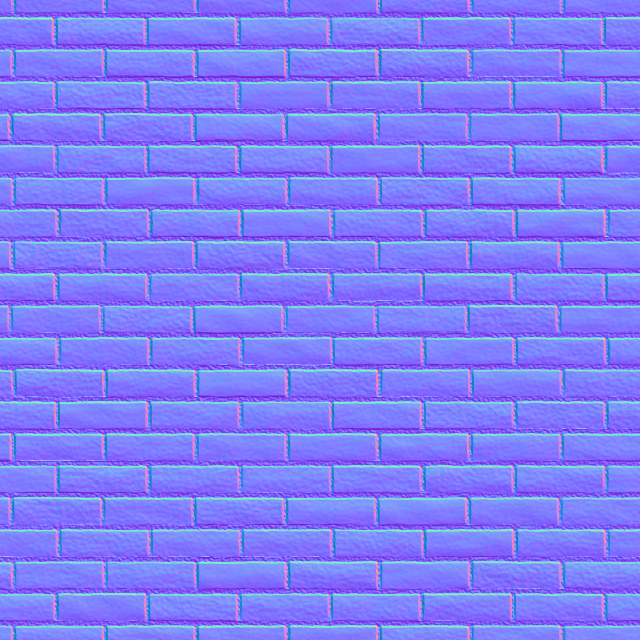
This texture map is drawn by a three.js fragment shader. Its source:

```glsl
// Tangent-space normal map of a running-bond brick wall, 7 bricks by 20 courses.
// A height field (crowned bricks, sloping gritty mortar, gradient noise) is
// differentiated numerically and its normal is packed into RGB. It tiles.
varying vec2 vUv;

vec2 hash2(vec2 p) {
  vec2 k = vec2(dot(p, vec2(127.1, 311.7)), dot(p, vec2(269.5, 183.3)));
  return fract(sin(k) * 43758.55);
}

float corner(vec2 cell, vec2 f, vec2 o, vec2 period) {
  float a = 6.2832 * hash2(mod(cell + o, period)).x;
  return dot(vec2(cos(a), sin(a)), f - o);
}

// Gradient noise over the unit canvas, with a whole number of cells per side
float gradientNoise(vec2 uv, vec2 period) {
  vec2 p = uv * period;
  vec2 cell = floor(p);
  vec2 f = p - cell;
  vec2 w = f * f * f * (f * (f * 6.0 - 15.0) + 10.0);
  float low = mix(corner(cell, f, vec2(0.0), period),
                  corner(cell, f, vec2(1.0, 0.0), period), w.x);
  float high = mix(corner(cell, f, vec2(0.0, 1.0), period),
                   corner(cell, f, vec2(1.0), period), w.x);
  return mix(low, high, w.y);
}

float roundedBox(vec2 p, vec2 halfSize, float radius) {
  vec2 d = abs(p) - halfSize + radius;
  return length(max(d, 0.0)) + min(max(d.x, d.y), 0.0) - radius;
}

float wallHeight(vec2 uv) {
  float grit = gradientNoise(uv, vec2(210.0));
  float grain = gradientNoise(uv, vec2(120.0, 150.0));
  float blotch = gradientNoise(uv, vec2(20.0, 44.0));
  float wobble = gradientNoise(uv, vec2(34.0, 30.0));

  // Courses, each shifted by about half a brick
  float y = uv.y * 20.0 + 0.406 + wobble * 0.025;
  float course = floor(y);
  float shift = 0.13 + 0.49 * mod(course, 2.0)
              + 0.04 * (hash2(vec2(mod(course, 20.0), 51.0)).x - 0.5);
  float x = uv.x * 7.0 - shift;
  vec2 id = mod(vec2(floor(x), course), vec2(7.0, 20.0));
  vec2 r = hash2(id + 3.7);
  vec2 s = hash2(id + 91.3);

  // Position from the brick centre, in canvas units
  vec2 q = vec2((fract(x) - 0.5) / 7.0, (fract(y) - 0.415) / 20.0);
  q.y -= step(0.025, q.y) * 0.05;

  // Outline: slight turn, size change and chipped edges
  vec2 b = q + vec2((r.x - 0.5) * 0.0015, q.x * (s.x - 0.5) * 0.014);
  float d = roundedBox(b, vec2(0.0680, 0.0203 + 0.0006 * (s.y - 0.5)), 0.0025);
  d += grain * 0.0009 + grit * 0.0008;
  float brick = 1.0 - smoothstep(-0.0015, 0.0025, d);

  // Mortar: deepest above each brick, rising to the one overhead
  float ramp = min(abs(q.y) / 0.0208, (0.025 - abs(q.y)) / 0.0042);
  float mortar = -0.0023 - 0.0014 * sign(q.y) * ramp + grit * 0.0017;

  // Face: crowned, tilted and rough by a different amount on each brick
  float face = mix(3.0, 6.8, r.y) * (0.00043 - q.y * q.y)
             + (s.y - 0.5) * 0.10 * q.y + (r.x - 0.5) * 0.0016
             + blotch * 0.0015
             + (grain * 0.0006 + grit * 0.00022) * mix(0.4, 1.3, s.x);

  return mix(mortar, face, brick);
}

void main() {
  // Central differences give the slope of the wall
  vec2 e = vec2(0.0007, 0.0);
  vec2 slope = vec2(wallHeight(vUv + e.xy) - wallHeight(vUv - e.xy),
                    wallHeight(vUv + e.yx) - wallHeight(vUv - e.yx)) / (2.0 * e.x);
  vec3 normal = normalize(vec3(-slope, 1.0));
  gl_FragColor = vec4(normal * 0.5 + 0.5, 1.0);
}
```
